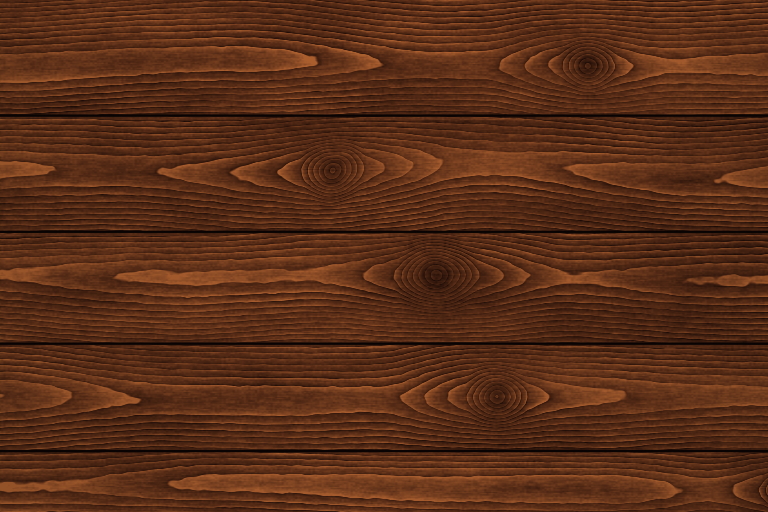
Reproduce this texture procedurally as a Shadertoy shader.

```glsl
// Stained wooden planks stacked in horizontal rows, each with one knot.
// Grain is the contour set of a height field: a valley along every plank,
// deepened around its knot and warped by stretched value noise.

const int PLANKS = 5;
const vec3 DARK  = vec3(0.105, 0.042, 0.022);
const vec3 MID   = vec3(0.335, 0.168, 0.085);
const vec3 LIGHT = vec3(0.64, 0.355, 0.175);

// Per plank, bottom to top: knot x, knot height within the plank, knot radius.
const vec3 KNOTS[PLANKS] = vec3[PLANKS](
    vec3(1.56, 0.62, 0.046), vec3(0.97, 0.51, 0.040), vec3(0.853, 0.61, 0.050),
    vec3(0.65, 0.53, 0.041), vec3(1.148, 0.41, 0.036));

float hash(vec2 p) {
    vec3 q = fract(vec3(p.xyx) * 0.1031);
    q += dot(q, q.yzx + 33.33);
    return fract((q.x + q.y) * q.z);
}

float noise(vec2 p) {
    vec2 i = floor(p), f = fract(p);
    f = f * f * (3.0 - 2.0 * f);
    return mix(mix(hash(i), hash(i + vec2(1, 0)), f.x),
               mix(hash(i + vec2(0, 1)), hash(i + vec2(1, 1)), f.x), f.y);
}

float fbm(vec2 p) {
    float sum = 0.0, amp = 0.5;
    for (int i = 0; i < 4; i++) {
        sum += amp * noise(p);
        p = p * 2.03 + 17.3;
        amp *= 0.5;
    }
    return sum;
}

// Height of the lower edge of a plank; planks grow slightly upwards.
float seamHeight(int plank) {
    float k = float(plank) - 1.0;
    return 0.119 + k * (0.2055 + 0.0043 * k);
}

// Distance to the knot centre, slightly irregular.
float knotDistance(vec2 d, float seed) {
    return length(d * vec2(1.0, 0.92)) + 0.007 * (noise(d * 22.0 + seed) - 0.5);
}

// Contour height: valley along the plank, with a lens and a cone at the knot.
float grainHeight(vec2 d, float knotDist, float radius, float seed) {
    float valley = sqrt(d.y * d.y + 0.0025) - 0.05;
    vec2 lens = d / vec2(2.7 * radius, 0.09);
    valley -= 0.60 * radius * exp(-dot(lens, lens));
    float away = smoothstep(0.9, 2.8, abs(d.x) / (2.0 * radius));
    valley += 0.036 * away * (noise(vec2(d.x * 2.7 + seed, d.y * 4.0 + seed)) - 0.5);
    valley += 0.006 * (fbm(vec2(d.x * 6.0, d.y * 14.0) + seed) - 0.47);
    float cone = max(1.7 * radius - knotDist, 0.0);
    return valley - 0.8 * cone * cone / (cone + 0.3 * radius);
}

// Growth ring profile: dark start, slow rise, bright thin rim.
float ringTone(float phase, float width) {
    float p = fract(phase);
    float tone = 0.50 * p * p * p * p - 0.27 * exp(-6.0 * p);
    return mix(tone, -0.27, smoothstep(1.0 - width, 1.0, p));
}

vec3 stain(float tone) {
    float t = clamp(tone, 0.0, 1.0) * 2.0;
    return mix(mix(DARK, MID, min(t, 1.0)), LIGHT, max(t - 1.0, 0.0));
}

void mainImage(out vec4 fragColor, in vec2 fragCoord) {
    vec2 p = fragCoord / iResolution.y;
    float pixel = 1.0 / iResolution.y;

    // Locate the plank and the nearest seam.
    int plank = 0;
    float seam = 1.0;
    for (int i = 1; i < PLANKS; i++) {
        float offset = p.y - seamHeight(i);
        if (offset > 0.0) plank = i;
        if (abs(offset) < abs(seam)) seam = offset;
    }
    float seed = float(plank) * 13.7 + 5.0;
    float base = seamHeight(plank);
    vec3 knot = KNOTS[plank];
    vec2 d = p - vec2(knot.x, mix(base, seamHeight(plank + 1), knot.y));
    d.y -= 0.03 * (noise(vec2(p.x * 2.2, seed)) - noise(vec2(knot.x * 2.2, seed)));

    // Growth rings, with strength varying along the grain.
    float knotDist = knotDistance(d, seed);
    float phase = grainHeight(d, knotDist, knot.z, seed) * 104.0 + 20.0;
    phase += 0.15 * (noise(vec2(p.x * 60.0, p.y * 110.0)) - 0.5);
    float width = clamp(fwidth(phase) * 0.8, 0.08, 0.45);
    float strength = 0.55 + 0.9 * noise(vec2(p.x * 5.0, p.y * 25.0) + seed);
    strength *= 1.0 - 0.35 * smoothstep(1.2 * knot.z, 0.5 * knot.z, knotDist);
    float tone = 0.485 + strength * ringTone(phase, width);

    // Pale heart, dark knot, blotches and fine fibres.
    float nearKnot = exp(-pow(knotDist / (2.0 * knot.z), 2.0));
    tone += 0.15 * exp(-pow(d.y / 0.032, 2.0)) * (1.0 - nearKnot);
    tone -= 0.05 * nearKnot + 0.15 * smoothstep(0.7 * knot.z, 0.5 * knot.z, knotDist);
    tone += 0.38 * (fbm(vec2(p.x * 4.0, p.y * 13.0) + seed) - 0.47);
    tone += 0.16 * (noise(p * vec2(55.0, 420.0)) - 0.5);
    tone += 0.13 * (noise(p * vec2(230.0, 300.0)) - 0.5);

    // Plank edges, black gap and gentle falloff towards the sides.
    tone -= 0.10 * exp(-abs(seam) / 0.012);
    tone += 0.14 * exp(-pow((seam + 0.007) / 0.002, 2.0));
    float side = 2.0 * fragCoord.x / iResolution.x - 1.0;
    vec3 color = stain(tone) * (1.0 + 0.05 * p.y - 0.10 * side * side);
    float gap = 1.0 - smoothstep(0.0024 - 0.7 * pixel, 0.0024 + 0.7 * pixel, abs(seam));
    color = mix(color, vec3(0.035, 0.015, 0.012), gap);
    fragColor = vec4(color, 1.0);
}
```
